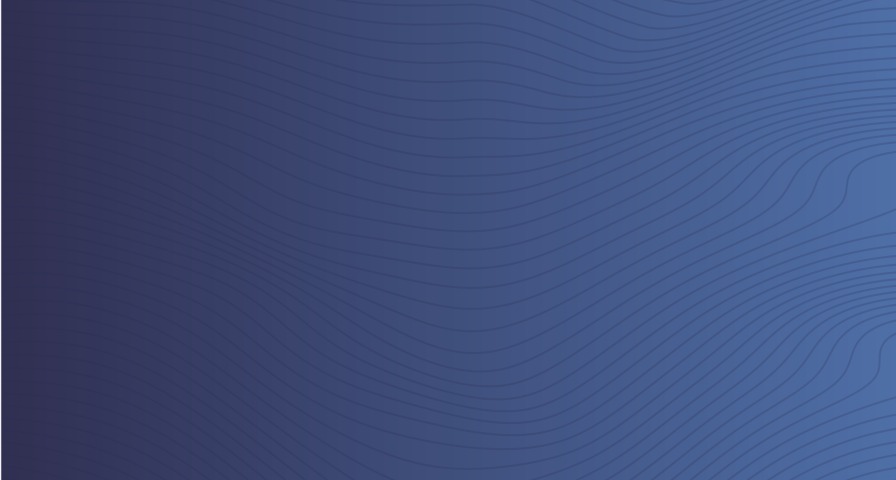
Give the GLSL for this background, as a Shadertoy shader.

```glsl
// Fine dark contour lines flowing over a dusk-indigo to steel-blue gradient.

#define LEFT_COLOR   vec3(0.188, 0.185, 0.318)
#define RIGHT_COLOR  vec3(0.308, 0.435, 0.655)
#define LINE_COLOR   vec3(0.15, 0.17, 0.33)
#define EDGE_COLOR   vec3(0.95, 0.95, 0.97)
#define LINE_COUNT   32.0
#define LINE_WIDTH   0.0042
#define LINE_OPACITY 0.22
#define EDGE_WIDTH   0.0014
#define VALLEY_X     0.52

const float PI = 3.14159265;

// Soft elliptical bump with a peak of one
float bump(vec2 p, vec2 center, vec2 radius) {
    vec2 q = (p - center) / radius;
    return exp(-dot(q, q));
}

// Terrain height; p runs from 0 to 1 on both axes
float terrain(vec2 p) {
    // Broad valley, deepest along VALLEY_X and flatter near the top
    float depth = mix(0.24, 0.06, p.y);
    float height = p.y - depth * cos(PI * p.x / VALLEY_X);

    // Gentle ripples on the left slope
    height += 0.012 * sin(19.0 * p.x + 7.0 * p.y) * (1.0 - p.x);

    // Steep diagonal ridge at the upper right
    float ridge = p.y - 0.75 - 1.14 * (p.x - 0.69);
    height += 0.20 * smoothstep(-0.10, 0.16, ridge) * smoothstep(0.52, 0.84, p.x);

    // Tight folds on the left slope and in the valley floor
    float fold = p.y - 0.47 + 0.9 * (p.x - 0.29);
    height += 0.07 * tanh(fold * 14.0) * bump(p, vec2(0.29, 0.47), vec2(0.12, 0.18));
    float floorFold = p.y - 0.17 + 0.9 * (p.x - 0.50);
    height += 0.05 * tanh(floorFold * 12.0) * bump(p, vec2(0.50, 0.17), vec2(0.13, 0.17));

    // Two hollows that make the lines curl at the right side
    height -= 0.15 * bump(p, vec2(1.02, 0.68), vec2(0.19, 0.10));
    height -= 0.15 * bump(p, vec2(1.03, 0.32), vec2(0.15, 0.10));
    return height;
}

// Coverage of the contour lines, with a width in canvas heights
float contours(vec2 p, float aspect, float pixel) {
    const float STEP = 0.001;
    float level = terrain(p);
    vec2 slope = vec2((terrain(p + vec2(STEP, 0.0)) - level) / aspect,
                      terrain(p + vec2(0.0, STEP)) - level) / STEP;
    float toLine = abs(fract(level * LINE_COUNT) - 0.5) / LINE_COUNT;
    float dist = toLine / max(length(slope), 0.08);
    float halfWidth = 0.5 * LINE_WIDTH;
    float blur = max(pixel, halfWidth) * 0.7;
    return 1.0 - smoothstep(halfWidth - blur, halfWidth + blur, dist);
}

void mainImage(out vec4 fragColor, in vec2 fragCoord) {
    vec2 p = fragCoord / iResolution.xy;
    float aspect = iResolution.x / iResolution.y;

    // Horizontal gradient
    vec3 color = mix(LEFT_COLOR, RIGHT_COLOR, p.x);

    // Contour lines
    float line = contours(p, aspect, 1.0 / iResolution.y);
    color = mix(color, LINE_COLOR, line * LINE_OPACITY);

    // Thin pale strip along the left border
    float edge = clamp(EDGE_WIDTH * iResolution.x - fragCoord.x + 0.5, 0.0, 1.0);
    color = mix(color, EDGE_COLOR, edge);

    fragColor = vec4(color, 1.0);
}
```
